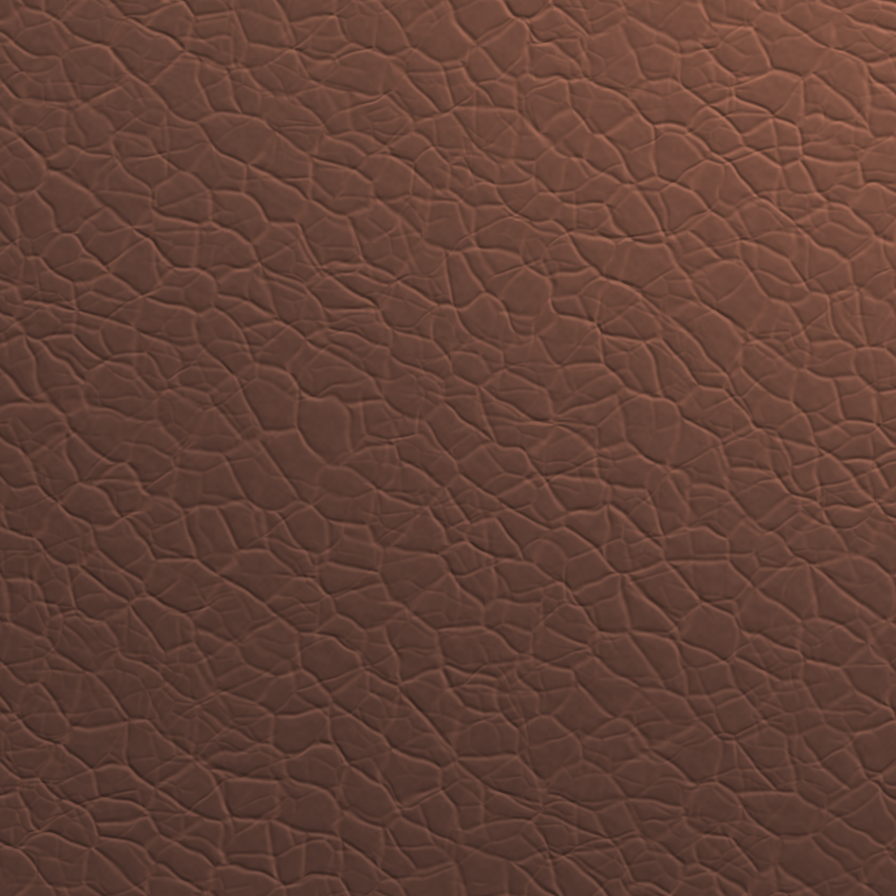
This texture is drawn by a three.js fragment shader. Its source:

```glsl
varying vec2 vUv;

const vec3 SHADE_BROWN = vec3(0.325, 0.219, 0.188);
const vec3 LIT_BROWN = vec3(0.412, 0.275, 0.228);
const vec3 CORNER_GLOW = vec3(0.080, 0.045, 0.031);
const vec3 CREASE_TINT = vec3(0.038, 0.021, 0.014);
const vec2 LIGHT_DIR = vec2(0.42, 0.907);
const float LIGHT_STEP = 0.0014;
const float RELIEF = 0.40;

// Cells per canvas along and across each layer's direction
const vec2 MAIN_CELLS = vec2(16.0, 23.0);
const vec2 CROSS_CELLS = vec2(15.0, 21.0);
const vec2 FINE_CELLS = vec2(30.0, 40.0);
const float MAIN_ANGLE = -0.62;
const float CROSS_ANGLE = 0.45;
const float FINE_ANGLE = -0.25;

const float MAIN_WIDTH = 0.062;
const float CROSS_WIDTH = 0.048;
const float FINE_WIDTH = 0.085;
const float JITTER = 0.85;
const float GRAIN_SCALE = 210.0;
const float GRAIN_AMOUNT = 0.06;

float hash(vec2 p) {
  return fract(sin(dot(p, vec2(127.1, 311.7))) * 43758.5453);
}

vec2 hash2(vec2 p) {
  return vec2(hash(p), hash(p + vec2(37.2, 17.9)));
}

float noise(vec2 p) {
  vec2 i = floor(p);
  vec2 f = fract(p);
  f = f * f * (3.0 - 2.0 * f);
  float low = mix(hash(i), hash(i + vec2(1.0, 0.0)), f.x);
  float high = mix(hash(i + vec2(0.0, 1.0)), hash(i + vec2(1.0, 1.0)), f.x);
  return mix(low, high, f.y);
}

vec2 rotate(vec2 p, float angle) {
  float c = cos(angle);
  float s = sin(angle);
  return vec2(c * p.x + s * p.y, c * p.y - s * p.x);
}

vec2 toCentre(vec2 cell, vec2 p) {
  return cell + 0.5 + JITTER * (hash2(cell) - 0.5) - p;
}

// Distance to the closest border of the surrounding cell
float cellEdge(vec2 p) {
  vec2 home = floor(p);
  vec2 nearest = vec2(8.0);
  for (int i = 0; i < 9; i++) {
    vec2 cell = floor(p) + vec2(mod(float(i), 3.0), floor(float(i) / 3.0 + 0.01)) - 1.0;
    vec2 r = toCentre(cell, p);
    if (dot(r, r) < dot(nearest, nearest)) {
      nearest = r;
      home = cell;
    }
  }
  float edge = 8.0;
  for (int y = -2; y <= 2; y++) {
    for (int x = -2; x <= 2; x++) {
      vec2 r = toCentre(home + vec2(float(x), float(y)), p);
      vec2 gap = r - nearest;
      if (dot(gap, gap) > 0.0001) edge = min(edge, dot(0.5 * (nearest + r), normalize(gap)));
    }
  }
  return edge;
}

float groove(float d, float width) {
  float q = d / width;
  return exp(-q * q);
}

// Bends the straight cell borders into skin-like folds
vec2 warp(vec2 p) {
  vec2 broad = vec2(noise(p * 9.0), noise(p * 9.0 + 31.7)) - 0.5;
  vec2 small = vec2(noise(p * 48.0 + 7.3), noise(p * 48.0 + 63.1)) - 0.5;
  return p + 0.020 * broad + 0.008 * small;
}

// x is the crease depth, y the surface height
vec2 leather(vec2 uv) {
  vec2 p = warp(uv);
  float mainEdge = cellEdge(rotate(p, MAIN_ANGLE) * MAIN_CELLS + 40.0);
  float crossEdge = cellEdge(rotate(p, CROSS_ANGLE) * CROSS_CELLS + 90.0);
  float fineEdge = cellEdge(rotate(p, FINE_ANGLE) * FINE_CELLS + 150.0);
  float mainDepth = mix(0.50, 1.1, noise(uv * 15.0 + 5.0));
  float crossDepth = mix(0.15, 0.80, noise(uv * 17.0 + 22.0));
  float fineDepth = 0.32 * smoothstep(0.3, 0.8, noise(uv * 21.0 + 51.0));
  float crease = mainDepth * groove(mainEdge, MAIN_WIDTH)
    + crossDepth * groove(crossEdge, CROSS_WIDTH)
    + fineDepth * groove(fineEdge, FINE_WIDTH);
  float swell = 0.40 * smoothstep(0.0, 0.35, mainEdge);
  float bumps = 0.25 * noise(uv * 95.0);
  return vec2(crease, swell + bumps - crease);
}

void main() {
  // Broad light falloff toward the lower left
  float lift = smoothstep(0.12, 1.08, 0.36 * vUv.x + 0.74 * vUv.y);
  vec2 corner = vUv - vec2(1.0);
  vec3 color = mix(SHADE_BROWN, LIT_BROWN, lift);
  color += CORNER_GLOW * exp(-4.0 * dot(corner, corner));

  // Slopes facing the light brighten, the far sides darken
  vec2 toward = leather(vUv + LIGHT_DIR * LIGHT_STEP);
  vec2 away = leather(vUv - LIGHT_DIR * LIGHT_STEP);
  float slope = clamp(away.y - toward.y, -1.0, 0.8);
  color *= 1.0 + RELIEF * slope;
  color += CREASE_TINT * min(0.5 * (toward.x + away.x), 1.0);

  // Fine pore grain
  color *= 1.0 + GRAIN_AMOUNT * (noise(vUv * GRAIN_SCALE) - 0.5);
  gl_FragColor = vec4(color, 1.0);
}
```
